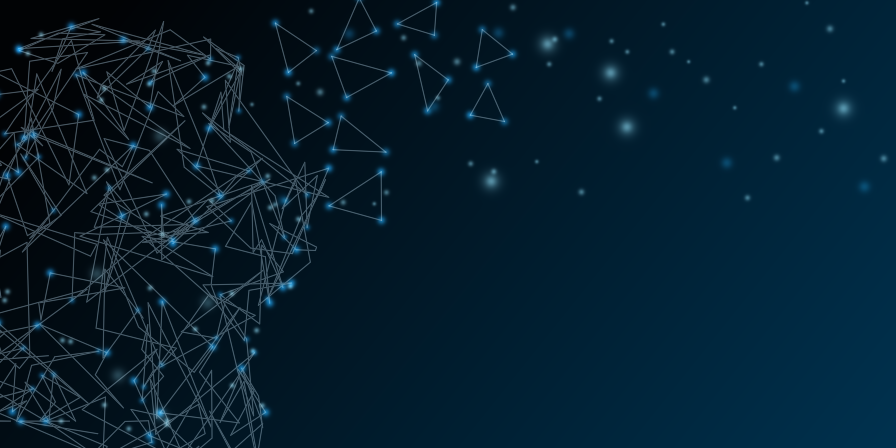
A Shadertoy shader for this background:

```glsl
// A wireframe bust on the left sheds triangles and glowing dust to the right.
// Random polylines per grid cell are folded inside a profile curve; a staggered
// lattice gives the loose triangles, and hashed loops give the dust.

const vec3 DARK = vec3(0.004, 0.010, 0.020);
const vec3 DEEP_BLUE = vec3(0.0, 0.195, 0.31);
const vec3 WIRE = vec3(0.58, 0.69, 0.76);
const vec3 NODE_BLUE = vec3(0.10, 0.50, 0.76);
const vec3 DUST_CYAN = vec3(0.46, 0.70, 0.79);
const float CELL = 0.13;          // mesh grid pitch
const float REACH = 2.4;          // vertex spread, in cells
const float FOLD = 1.25;          // pull on vertices beyond the outline
const float WIRE_WIDTH = 0.0008;
const float WIRE_ALPHA = 0.47;
const float TRIANGLE_SIZE = 0.062;
const int DUST_COUNT = 44;

float hash(vec2 p) {
    return fract(sin(dot(p, vec2(127.1, 311.7))) * 43758.5);
}

vec2 hash2(vec2 p) {
    return vec2(hash(p), hash(p + 41.3));
}

float segmentDistance(vec2 p, vec2 a, vec2 b) {
    vec2 pa = p - a, ba = b - a;
    float h = clamp(dot(pa, ba) / max(dot(ba, ba), 1e-6), 0.0, 1.0);
    return length(pa - ba * h);
}

float wire(float d) {
    return WIRE_ALPHA * (1.0 - smoothstep(0.0, WIRE_WIDTH + 0.8 / iResolution.y, d));
}

float glow(vec2 p, vec2 centre, float radius) {
    vec2 d = (p - centre) / radius;
    return exp(-dot(d, d));
}

// Screen blending keeps overlapping glows from burning out.
vec3 addLight(vec3 color, vec3 light) {
    return color + min(light, 1.0) * (1.0 - color);
}

// Right outline of the bust at a height: neck, jaw, then the step at the brow.
float profile(float y) {
    return 0.565 + 0.17 * smoothstep(0.18, 0.52, y)
         + 0.05 * (1.0 - smoothstep(0.0, 0.18, y))
         - 0.19 * smoothstep(0.63, 0.67, y);
}

float crown(float x) {
    float s = (x - 0.27) / 0.34;
    return 0.70 + 0.27 * sqrt(max(0.0, 1.0 - s * s));
}

vec2 keepInside(vec2 q) {
    q.x -= FOLD * max(q.x - profile(q.y), 0.0);
    q.y -= FOLD * max(q.y - crown(q.x), 0.0);
    if (q.x < 0.17) q.y = max(q.y, 0.06);
    return q;
}

vec2 meshVertex(vec2 cell, float id) {
    vec2 jitter = (hash2(cell + id * 17.3) - 0.5) * REACH;
    return keepInside((cell + 0.5 + jitter) * CELL);
}

void drawBust(inout vec3 color, vec2 p) {
    float d = 1.0;
    vec3 light = vec3(0.0);
    for (int j = -1; j <= 1; j++)
    for (int i = -1; i <= 1; i++) {
        vec2 cell = floor(p / CELL) + vec2(i, j);
        vec2 centre = (cell + 0.5) * CELL;
        if (distance(centre, keepInside(centre)) > 0.06) continue;
        for (int s = 0; s < 2; s++)
        for (int k = 0; k < 4; k++) {
            vec2 a = meshVertex(cell, float(s * 4 + k));
            vec2 b = meshVertex(cell, float(s * 4 + (k + 1) % 4));
            d = min(d, segmentDistance(p, a, b));
        }
        light += NODE_BLUE * 0.85 * glow(p, meshVertex(cell, 0.0), 0.009);
        light += NODE_BLUE * 0.55 * glow(p, meshVertex(cell, 5.0), 0.007);
        light += DUST_CYAN * 0.65 * glow(p, meshVertex(cell, 9.0), 0.006);
        float haze = step(0.84, hash(cell + 3.7));
        light += DUST_CYAN * 0.32 * haze * glow(p, meshVertex(cell, 10.0), 0.015);
    }
    color = addLight(mix(color, WIRE, wire(d)), light);
}

void drawLooseTriangles(inout vec3 color, vec2 p) {
    for (int col = 0; col < 4; col++)
    for (int row = 0; row < 4; row++) {
        vec2 id = vec2(col, row);
        float stagger = (col == 1 || col == 2) ? 0.075 : 0.0;
        vec2 centre = vec2(0.66 + 0.145 * id.x, 0.883 - 0.13 * id.y + stagger);
        if (centre.y < (col == 1 ? 0.55 : 0.72)) continue;
        centre += (hash2(id + 5.1) - 0.5) * 0.03;
        vec2 v[3];
        for (int k = 0; k < 3; k++) {
            float angle = 6.283 * hash(id) + 2.094 * float(k) + 0.9 * hash(id + float(k) + 8.0);
            float size = TRIANGLE_SIZE * mix(0.7, 1.3, hash(id + float(k) * 3.1));
            v[k] = centre + size * vec2(cos(angle), sin(angle));
        }
        for (int k = 0; k < 3; k++) {
            color = mix(color, WIRE, wire(segmentDistance(p, v[k], v[(k + 1) % 3])));
            float strength = mix(0.5, 0.9, hash(id + float(k)));
            color = addLight(color, NODE_BLUE * strength * glow(p, v[k], 0.009));
        }
    }
}

void drawDust(inout vec3 color, vec2 p) {
    vec3 light = vec3(0.0);
    for (int i = 0; i < DUST_COUNT; i++) {
        float n = float(i);
        vec2 r = hash2(vec2(n, 2.7));
        vec2 centre = vec2(mix(0.55, 1.98, (n + r.x) / float(DUST_COUNT)), 0.53 + 0.47 * r.y);
        bool blue = i % 5 == 2;
        float radius = blue ? 0.012 : mix(0.004, 0.008, hash(vec2(n, 9.2)));
        light += (blue ? NODE_BLUE * 0.36 : DUST_CYAN * 0.55) * glow(p, centre, radius);
    }
    // Large soft orbs on an opening arc, with one far to the right.
    for (int i = 0; i < 5; i++) {
        float n = float(i);
        float angle = -0.09 + 0.848 * n + 0.00193 * pow(n, 6.0);
        vec2 orb = vec2(1.25, 0.73) + (0.15 + 0.006 * n * n) * vec2(cos(angle), sin(angle));
        if (i == 4) orb = vec2(1.883, 0.758);
        light += DUST_CYAN * (0.35 * glow(p, orb, 0.011) + 0.38 * glow(p, orb, 0.021));
    }
    color = addLight(color, light);
}

void mainImage(out vec4 fragColor, in vec2 fragCoord) {
    vec2 uv = fragCoord / iResolution.xy;
    vec2 p = fragCoord / iResolution.y;

    // Diagonal backdrop
    float ramp = 0.75 * uv.x + 0.3 * (1.0 - uv.y);
    vec3 color = mix(DARK, DEEP_BLUE, clamp((ramp - 0.1) / 0.95, 0.0, 1.0));

    if (p.x < 0.9) drawBust(color, p);
    if (p.y > 0.4) {
        drawLooseTriangles(color, p);
        drawDust(color, p);
    }
    fragColor = vec4(color, 1.0);
}
```
